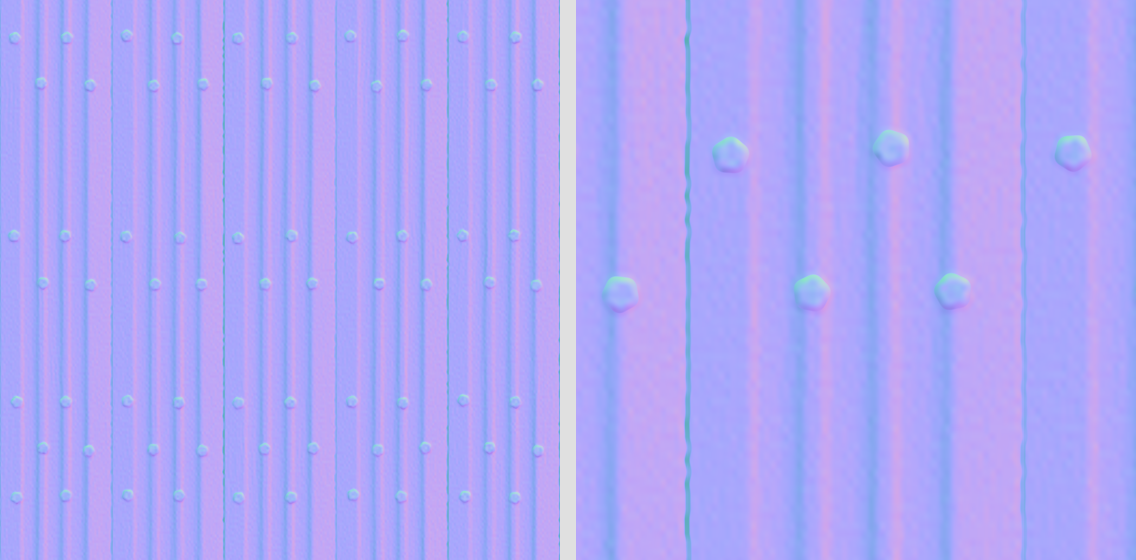
Left: the whole. Right: its middle third, enlarged.
A Shadertoy shader for this texture map:

```glsl
float hash(vec2 p) {
    p = fract(p * vec2(0.1031, 0.1137));
    p += dot(p, p.yx + 33.33);
    return fract((p.x + p.y) * p.x * 7.31);
}

float noise(vec2 p) {
    vec2 i = floor(p), f = fract(p);
    f = f * f * (3.0 - 2.0 * f);
    return mix(mix(hash(i), hash(i + vec2(1, 0)), f.x),
               mix(hash(i + vec2(0, 1)), hash(i + vec2(1, 1)), f.x), f.y);
}

// Height of the brushed paint: long vertical streaks plus fine bumps
float grain(vec2 p) {
    float streaks = noise(p * vec2(230.0, 14.0) + noise(p * 18.0) * 2.0);
    float bumps = noise(p * vec2(260.0, 190.0) + 71.0);
    return 0.6 * streaks * noise(p * vec2(30.0, 7.0) + 9.0) + 0.45 * bumps;
}

float band(float x, float center, float halfWidth, float soft) {
    return 1.0 - smoothstep(halfWidth - soft, halfWidth + soft, abs(x - center));
}

// Sideways slope across one corrugated panel
float corrugation(float u) {
    float slope = 0.02 * smoothstep(0.18, 0.24, u);
    for (int i = 0; i < 3; i++) {
        float k = float(i);
        float fall = 0.205 + 0.211 * k;
        float rise = 0.332 + 0.216 * k;
        slope += 0.095 * band(u, fall, 0.017, 0.015);
        slope += 0.03 * band(u, fall + 0.03, 0.03, 0.03);
        slope -= 0.09 * band(u, rise, 0.026, 0.024);
        slope -= 0.055 * band(u, rise + 0.012, 0.014, 0.012);
    }
    return slope + 0.075 * smoothstep(0.785, 0.825, u);
}

// Replaces the slope with that of the domed rivets on one panel
vec2 addRivets(vec2 slope, vec2 p, float panel) {
    vec4 columns = vec4(0.14, 0.377, 0.595, 0.803);
    vec4 rows = vec4(0.933, 0.577, 0.282, 0.113);
    float pixel = 1.0 / iResolution.y;
    for (int i = 0; i < 4; i++) {
        for (int j = 0; j < 4; j++) {
            bool lower = j % 2 == 1;
            if (i == 3 && lower) continue;
            vec2 id = vec2(panel * 4.0 + float(j), float(i)) + 3.0;
            vec2 center = vec2((panel + columns[j]) / 5.0, rows[i] - (lower ? 0.085 : 0.0));
            center += (vec2(hash(id), hash(id + 57.0)) - 0.5) * 0.006;
            vec2 d = p - center;
            float r = length(d);
            float angle = atan(d.y, d.x);
            float radius = 0.0108 + 0.0005 * sin(angle * 5.0 + 6.3 * hash(id + 19.0));
            vec2 outward = d / max(r, 0.0001);
            float rim = smoothstep(0.45, 0.95, r / radius);
            vec2 dome = vec2(-0.035, 0.055) + outward * rim * vec2(0.14, 0.17);
            dome += (vec2(noise(p * 230.0), noise(p * 230.0 + 40.0)) - 0.5) * 0.09;
            slope += outward * 0.05 * (1.0 - smoothstep(radius, radius * 1.4, r));
            slope = mix(slope, dome, 1.0 - smoothstep(radius - pixel, radius + pixel, r));
        }
    }
    return slope;
}

void mainImage(out vec4 fragColor, in vec2 fragCoord) {
    vec2 p = fragCoord / iResolution.xy;
    float panel = floor(p.x * 5.0);
    float u = fract(p.x * 5.0);

    // Grooves, wandering slightly along each panel
    float wander = noise(vec2(panel * 17.0 + 2.0, p.y * 5.0)) - 0.5;
    float shift = (hash(vec2(panel + 5.0, 8.0)) - 0.5) * 0.015;
    vec2 slope = vec2(corrugation(u + wander * 0.012 + shift), 0.0);
    slope.x *= 0.85 + 0.3 * noise(vec2(p.x * 40.0, p.y * 9.0));

    // Paint texture
    float e = 0.002;
    float h = grain(p);
    slope += vec2(h - grain(p + vec2(e, 0)), h - grain(p + vec2(0, e))) * vec2(0.11, 0.09);

    slope = addRivets(slope, p, panel);

    // Ragged seams between panels
    float seamId = floor(p.x * 5.0 + 0.5);
    float chips = noise(vec2(seamId * 13.0, p.y * 140.0));
    float seamX = p.x - seamId / 5.0 + (chips - 0.5) * 0.0015;
    float wear = (0.5 + 0.5 * hash(vec2(seamId + 11.0, 4.0))) * (0.55 + 0.6 * chips);
    float pixel = 1.0 / iResolution.x;
    float seam = 1.0 - smoothstep(0.0008, 0.0016 + pixel, abs(seamX));
    slope = mix(slope, vec2(-0.28, 0.03), seam * wear);
    slope.x += 0.05 * band(seamX, -0.004, 0.0015, 0.0015) * chips;

    // Slope encoded as colour
    vec3 color = vec3(0.66 + slope.x, 0.653 + slope.y, 0.99 - 3.0 * dot(slope, slope));
    fragColor = vec4(clamp(color, 0.0, 1.0), 1.0);
}
```
